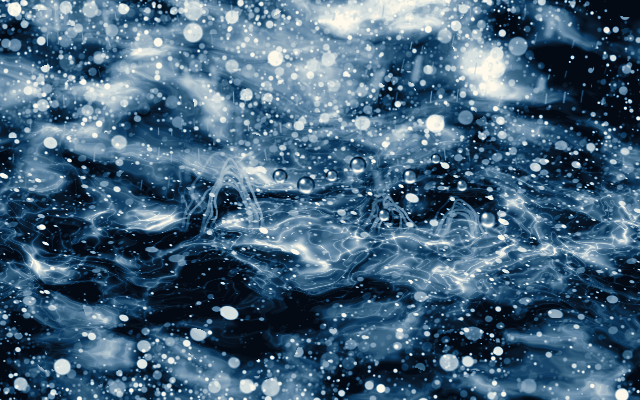
Write a Shadertoy shader that draws this texture.

```glsl
// Rain splashing on dark blue water: a sharp middle band between blurred, glittering areas.

const vec3 ABYSS = vec3(0.015, 0.04, 0.08);
const vec3 TONES[6] = vec3[6](
    vec3(0.04, 0.11, 0.18), vec3(0.05, 0.23, 0.38), vec3(0.21, 0.38, 0.50),
    vec3(0.38, 0.53, 0.65), vec3(0.58, 0.68, 0.75), vec3(0.84, 0.88, 0.88));
const vec3 GLINT = vec3(1.0, 0.98, 0.92);
const float BASE_TONE = 0.23;
const float WAVE_CONTRAST = 2.0;
const float STRAND_GAIN = 0.75;
const float FOCUS_HEIGHT = 0.40;
const float RAIN_TILT = 0.18;
const int GLITTER_LAYERS = 6;
const int DROP_COUNT = 9;
const mat2 TURN = mat2(0.94, 0.34, -0.34, 0.94);

float hash(vec2 p) { return fract(sin(dot(p, vec2(127.1, 311.7))) * 43758.5453); }

vec2 hash2(vec2 p) { return vec2(hash(p), hash(p + 19.7)); }

float noise(vec2 p) {
    vec2 i = floor(p), f = fract(p);
    f = f * f * (3.0 - 2.0 * f);
    return mix(mix(hash(i), hash(i + vec2(1, 0)), f.x),
               mix(hash(i + vec2(0, 1)), hash(i + vec2(1, 1)), f.x), f.y);
}

float fbm(vec2 p) {
    float sum = 0.0, amp = 0.53;
    for (int i = 0; i < 4; i++) {
        sum += amp * noise(p);
        p = TURN * p * 2.0 + 5.3;
        amp *= 0.5;
    }
    return sum;
}

// Thin bright folds of water
float strands(vec2 p) {
    float sum = 0.0, amp = 0.6;
    for (int i = 0; i < 3; i++) {
        sum += amp * pow(1.0 - abs(2.0 * noise(p) - 1.0), 7.0);
        p = TURN * p * 1.8 + 3.1;
        amp *= 0.8;
    }
    return sum;
}

float spot(vec2 p, vec2 centre, float size) {
    vec2 d = (p - centre) / size;
    return exp(-dot(d, d));
}

// Broad light and shade over the scene
float lighting(vec2 p) {
    float beam = abs(p.x - 1.24 + 0.5 * (p.y - 0.76)) / 0.06;
    float light = 0.24 * spot(p, vec2(0.2, 0.88), 0.26) + 0.30 * spot(p, vec2(0.85, 1.0), 0.32);
    light += 0.42 * exp(-beam * beam) * smoothstep(0.56, 0.68, p.y);
    light += 0.12 * spot(p, vec2(0.62, 0.40), 0.15);
    light -= 0.45 * spot(p, vec2(1.55, 0.98), 0.17) + 0.20 * spot(p, vec2(1.5, 0.70), 0.2);
    light -= 0.25 * spot(p, vec2(0.7, 0.15), 0.14) + 0.20 * spot(p, vec2(0.1, 0.18), 0.15);
    return light;
}

// One layer of scattered discs: x is coverage, y is brightness
vec2 glitter(vec2 p, float cells, float density, float focus, float px) {
    vec2 result = vec2(0.0, 0.8), g = p * cells, id = floor(g);
    for (int k = 0; k < 9; k++) {
        vec2 cell = id + vec2(k % 3, k / 3) - 1.0;
        vec2 rnd = hash2(cell + cells), rnd2 = hash2(cell - cells * 1.7);
        vec2 d = g - cell - 0.15 - 0.7 * rnd;
        float a = (rnd2.x - 0.7) * 1.5;
        d = mat2(cos(a), sin(a), -sin(a), cos(a)) * d;
        d.y *= 1.0 + focus * (0.3 + 1.3 * rnd.x);
        float radius = 0.13 + 0.24 * rnd2.y;
        float soft = max(0.05, px * cells);
        float disc = 1.0 - smoothstep(radius - soft, radius + soft, length(d));
        float keep = step(hash(cell + cells * 3.1), density);
        float cover = disc * keep * (0.2 + 0.75 * rnd2.x * rnd2.x);
        if (cover > result.x) result = vec2(cover, 0.65 + 0.6 * rnd2.x);
    }
    return result;
}

// Falling rain drawn out into short slanted dashes
float rain(vec2 p, vec2 cells, float width, float density, float px) {
    p.x += RAIN_TILT * p.y * (noise(p * 3.0) - 0.3);
    vec2 id = floor(p * cells), rnd = hash2(id + cells);
    vec2 d = abs(p - (id + 0.3 + 0.4 * rnd) / cells);
    d.y = max(d.y - (0.06 + 0.16 * rnd.y) / cells.y, 0.0);
    float dash = 1.0 - smoothstep(width - px, width + px, length(d));
    return dash * step(hash(id * 1.3 + 4.0), density) * (0.4 + 0.6 * rnd.x);
}

// Nested arching threads thrown up from the surface
float splash(vec2 p, vec2 foot, vec2 size, float px) {
    float sum = 0.0;
    p += 0.018 * (vec2(noise(p * 28.0), noise(p * 28.0 + 9.0)) - 0.5);
    for (int i = 0; i < 6; i++) {
        vec2 rnd = hash2(foot * 37.0 + float(i));
        vec2 s = size * (0.35 + 0.65 * vec2(rnd.x, 1.0 - 0.12 * float(i)));
        float x = (p.x - foot.x - (rnd.y - 0.5) * size.x * 0.4) / s.x;
        float slope = 2.0 * s.y * x / s.x;
        float d = abs(p.y - foot.y - s.y * (1.0 - x * x)) / sqrt(1.0 + slope * slope);
        float thread = 1.0 - smoothstep(0.0015, 0.003 + px, d);
        sum = max(sum, thread * smoothstep(-0.02, 0.03, p.y - foot.y) * (0.5 + 0.5 * rnd.y));
    }
    return sum;
}

// Clear round drops with dark rims and bright crescents
float drops(vec2 p, float tone, float px) {
    for (int i = 0; i < DROP_COUNT; i++) {
        vec2 rnd = hash2(vec2(float(i), 8.0));
        vec2 centre = vec2(0.70 + 0.065 * float(i), 0.45 + 0.17 * rnd.x);
        float radius = 0.010 + 0.013 * rnd.y;
        vec2 d = (p - centre) / radius;
        float r = length(d), soft = px / radius;
        float shade = 0.45 - 0.5 * d.y * (1.0 - r) - 0.5 * smoothstep(0.65, 0.95, r);
        shade += 0.9 * smoothstep(0.4, 0.8, r) * smoothstep(0.1, 0.8, -d.y);
        shade += 1.2 * spot(d, vec2(-0.35, 0.4), 0.28) + 0.35 * (noise(d * 3.0 + centre * 50.0) - 0.5);
        tone = mix(tone, shade, 1.0 - smoothstep(1.0 - soft, 1.0 + soft, r));
    }
    return tone;
}

vec3 waterColour(float tone) {
    vec3 colour = ABYSS;
    for (int i = 0; i < 6; i++) colour = mix(colour, TONES[i], clamp(tone * 5.0 - float(i) + 1.0, 0.0, 1.0));
    return mix(colour, GLINT, smoothstep(1.0, 1.2, tone));
}

void mainImage(out vec4 fragColor, in vec2 fragCoord) {
    float px = 1.0 / iResolution.y;
    vec2 p = fragCoord * px;
    float focus = exp(-pow((p.y - FOCUS_HEIGHT) / 0.19, 2.0));
    float light = lighting(p);

    // Warped waves, with sharp folds in the focused band
    vec2 q = p * vec2(8.0, 15.0) + vec2(0.0, 2.0 * noise(p * 2.5));
    q += 2.2 * (vec2(fbm(q * 0.6), fbm(q * 0.6 + 7.3)) - 0.5);
    float tone = BASE_TONE + light + WAVE_CONTRAST * (fbm(q) - 0.5);
    tone += STRAND_GAIN * (0.15 + focus) * (strands(q * 1.4) - 0.32);

    // Glitter: large blurred discs away from the focus, fine ones throughout
    float cluster = smoothstep(0.2, 0.75, noise(p * vec2(5.0, 8.0) + 2.0));
    for (int i = 0; i < GLITTER_LAYERS; i++) {
        float fine = float(i) / float(GLITTER_LAYERS - 1);
        float density = (0.2 + 0.4 * cluster + 0.6 * light) * mix(1.0 - 0.85 * focus, 0.85, fine);
        vec2 disc = glitter(p + 0.37 * float(i), 15.0 * pow(1.42, float(i)), density, focus, px);
        tone = mix(tone, disc.y, disc.x);
    }

    // Splashes, rain and drops
    float threads = splash(p, vec2(0.57, 0.43), vec2(0.12, 0.18), px);
    threads = max(threads, splash(p, vec2(0.97, 0.42), vec2(0.07, 0.09), px));
    threads = max(threads, splash(p, vec2(1.15, 0.41), vec2(0.07, 0.10), px));
    tone = mix(tone, 0.95, 0.75 * threads);
    float upper = smoothstep(0.42, 0.6, p.y);
    tone = mix(tone, 0.85, 0.8 * upper * rain(p, vec2(24.0, 14.0), 0.0018, 0.4, px));
    tone = mix(tone, 0.95, 0.7 * upper * rain(p, vec2(11.0, 8.0), 0.010, 0.15, 3.0 * px));
    tone = drops(p, tone, px);

    fragColor = vec4(waterColour(tone), 1.0);
}
```
